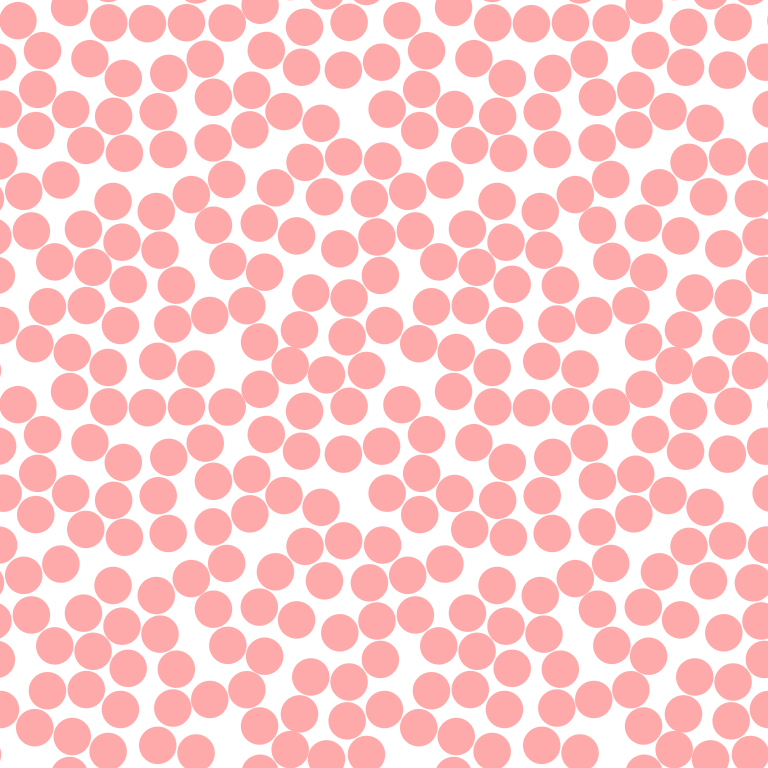
Give the GLSL for this pattern, as a WebGL 1 fragment shader.

```glsl
precision highp float;
// Loosely packed equal discs on white, repeating in a square tile.
// A lattice is bent by two shears and jittered; then every pixel relaxes the
// cells around it, so that overlapping discs push each other apart.

#define TILES 2.0        // tile repeats across the canvas
#define TILE_CELLS 9.0   // discs along one side of a tile
#define RADIUS 0.439     // disc radius, in cells
#define SPACING 0.915    // centre distance the relaxation aims for, in cells
#define JITTER 0.34      // largest random offset per axis, in cells
#define BEND vec2(0.6, 0.3) // shear amplitudes, in cells
#define SEED 17.0
#define SIDE 11          // window side in cells: 3 + 2 * STEPS
#define STEPS 4          // relaxation steps

uniform vec2 u_resolution;

const vec3 PAPER = vec3(1.0);
const vec3 DISC = vec3(1.0, 0.667, 0.667);
const float WAVE = 6.2831853 / TILE_CELLS;

vec2 hash22(vec2 p) {
  vec3 q = fract((p.xyx + SEED) * vec3(0.1031, 0.1030, 0.0973));
  q += dot(q, q.yzx + 33.33);
  return fract((q.xx + q.yz) * q.zy);
}

// Area-preserving bend of the lattice, periodic over a tile.
vec2 bend(vec2 p) {
  p.x += BEND.x * sin(WAVE * p.y);
  p.y += BEND.y * sin(2.0 * WAVE * p.x);
  return p;
}

vec2 unbend(vec2 p) {
  p.y -= BEND.y * sin(2.0 * WAVE * p.x);
  p.x -= BEND.x * sin(WAVE * p.y);
  return p;
}

vec2 startCentre(vec2 cell) {
  vec2 random = hash22(mod(cell, TILE_CELLS));
  return bend(cell + 0.5) + JITTER * (2.0 * random - 1.0);
}

void main() {
  float cellsPerPixel = TILES * TILE_CELLS / min(u_resolution.x, u_resolution.y);
  vec2 pos = gl_FragCoord.xy * cellsPerPixel;
  vec2 corner = floor(unbend(pos)) - float(SIDE / 2);

  // Unrelaxed centres of the window around this pixel.
  vec2 centres[SIDE * SIDE];
  for (int y = 0; y < SIDE; y++) {
    for (int x = 0; x < SIDE; x++) {
      centres[y * SIDE + x] = startCentre(corner + vec2(float(x), float(y)));
    }
  }

  // Each step drops the outer ring and stores results one slot down and left,
  // a slot no later cell reads, so one array is enough.
  for (int s = 0; s < STEPS; s++) {
    for (int y = 0; y < SIDE - 2; y++) {
      if (y >= SIDE - 2 - 2 * s) break;
      for (int x = 0; x < SIDE - 2; x++) {
        if (x >= SIDE - 2 - 2 * s) break;
        vec2 centre = centres[(y + 1) * SIDE + x + 1];
        vec2 push = vec2(0.0);
        for (int j = 0; j < 3; j++) {
          for (int i = 0; i < 3; i++) {
            vec2 away = centre - centres[(y + j) * SIDE + x + i];
            float dist = max(length(away), 0.0001);
            push += away / dist * max(SPACING - dist, 0.0);
          }
        }
        centres[y * SIDE + x] = centre + 0.5 * push;
      }
    }
  }

  // Distance to the nearest of the nine relaxed discs.
  float edge = 10.0;
  for (int y = 0; y < 3; y++) {
    for (int x = 0; x < 3; x++) {
      edge = min(edge, distance(pos, centres[y * SIDE + x]) - RADIUS);
    }
  }

  float cover = clamp(0.5 - edge / cellsPerPixel, 0.0, 1.0);
  gl_FragColor = vec4(mix(PAPER, DISC, cover), 1.0);
}
```
